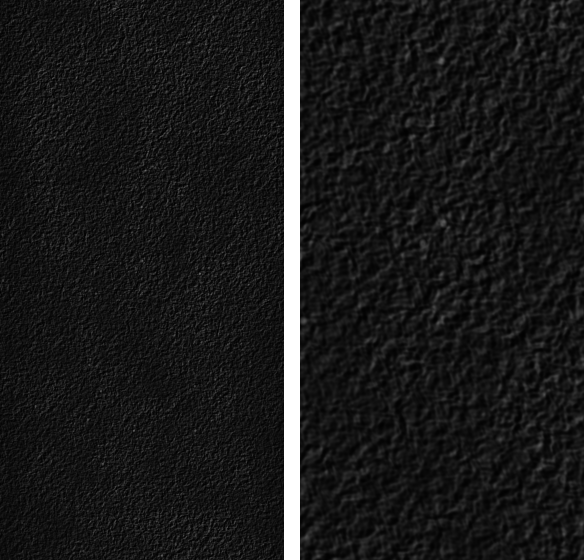
Left, the full canvas; right, a detail of the centre.
A Shadertoy shader for this texture:

```glsl
float hash(vec2 p) {
    vec3 q = fract(vec3(p.xyx) * 0.1031);
    q += dot(q, q.yzx + 33.33);
    return fract((q.x + q.y) * q.z);
}

float slope(vec2 corner, vec2 toPoint) {
    float angle = 6.2832 * hash(corner);
    return dot(vec2(cos(angle), sin(angle)), toPoint);
}

// Gradient noise, roughly -0.7 to 0.7
float noise(vec2 p) {
    vec2 i = floor(p), f = fract(p);
    vec2 w = f * f * f * (f * (f * 6.0 - 15.0) + 10.0);
    vec2 r = vec2(1, 0), u = vec2(0, 1);
    return mix(mix(slope(i, f), slope(i + r, f - r), w.x),
               mix(slope(i + u, f - u), slope(i + 1.0, f - 1.0), w.x), w.y);
}

float fbm(vec2 p) {
    float sum = 0.0, amp = 0.6;
    for (int i = 0; i < 4; i++) {
        sum += amp * noise(p);
        p = mat2(1.6, 1.2, -1.2, 1.6) * p + 17.3;
        amp *= 0.5;
    }
    return sum;
}

float segmentDistance(vec2 p, vec2 a, vec2 b) {
    vec2 pa = p - a, ba = b - a;
    return length(pa - ba * clamp(dot(pa, ba) / dot(ba, ba), 0.0, 1.0));
}

// Thin, nearly upright scratches of uneven depth
float scratches(vec2 p) {
    float groove = 0.0;
    for (int i = 0; i < 11; i++) {
        float k = float(i);
        vec2 center = vec2(hash(vec2(k, 3.0)) * 0.51, hash(vec2(k, 8.0)));
        float angle = (hash(vec2(k, 14.0)) - 0.5) * 1.1;
        vec2 reach = vec2(sin(angle), cos(angle)) * mix(0.012, 0.045, hash(vec2(k, 21.0)));
        float d = segmentDistance(p, center - reach, center + reach);
        groove += smoothstep(0.0022, 0.0006, d) * (0.25 + 0.4 * noise(p * 50.0 + k));
    }
    return groove;
}

// Fine pebbled plaster in crossed layers, with grit on top
float surface(vec2 p) {
    vec2 q = mat2(0.77, 0.64, -0.64, 0.77) * p;
    q += 0.002 * vec2(noise(q * 80.0), noise(q * 80.0 + 41.0));
    float grain = 0.85 * noise(q * 135.0 + 9.0);
    grain += 0.55 * noise(mat2(0.8, 0.6, -0.6, 0.8) * q * 225.0 + 50.0);
    grain += 0.36 * noise(mat2(0.5, -0.87, 0.87, 0.5) * q * 370.0 + 90.0);
    return grain + 0.5 * noise(q * 52.0 + 23.0) - scratches(p);
}

// Sparse glints of uneven brightness on raised grains
float glints(vec2 p) {
    vec2 cell = floor(p * 85.0);
    vec2 offset = 0.3 + 0.4 * vec2(hash(cell + 5.0), hash(cell + 77.0));
    float d = length((fract(p * 85.0) - offset) * vec2(1.0, 0.8));
    float strength = smoothstep(0.95, 1.0, hash(cell + 130.0));
    return strength * smoothstep(0.24, 0.06, d);
}

void mainImage(out vec4 fragColor, in vec2 fragCoord) {
    vec2 p = fragCoord / iResolution.y;
    float x = fragCoord.x / iResolution.x;

    // Side light reveals the relief
    vec2 towardLight = vec2(-0.0018, 0.0014);
    float relief = surface(p) - surface(p + towardLight);

    // Worn patches vary both roughness and tone
    float patches = 0.5 + fbm(p * vec2(7.0, 5.0) + 4.0);
    float blotches = fbm(p * 24.0 + 60.0);
    float upperRight = exp(-6.0 * dot(p - vec2(0.33, 0.82), p - vec2(0.33, 0.82)));
    float lowerRight = exp(-40.0 * dot(p - vec2(0.33, 0.03), p - vec2(0.33, 0.03)));
    float roughness = 2.2 + 1.4 * patches + 1.6 * blotches + 0.9 * upperRight + 0.7 * lowerRight;
    float tone = 0.057 + 0.028 * patches + 0.016 * blotches + 0.007 * upperRight + 0.006 * lowerRight;
    tone *= mix(0.84, 1.0, smoothstep(0.0, 0.2, x)) * mix(0.9, 1.0, smoothstep(1.0, 0.88, x));

    // Soft shoulder keeps the hollows from clipping to black
    float lit = log(1.0 + exp(1.0 + roughness * relief)) / 1.31;
    float gray = tone * pow(lit, 1.2);
    gray += 0.2 * glints(p) * smoothstep(0.3, 0.6, patches + 0.5 * blotches);
    fragColor = vec4(vec3(gray), 1.0);
}
```
